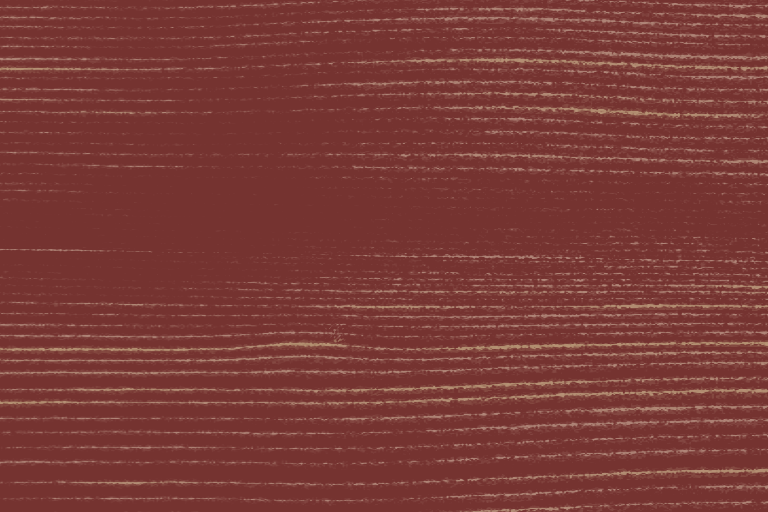
Reproduce this texture procedurally as a WebGL 2 fragment shader.

```glsl
#version 300 es
precision highp float;
// Worn red paint on brushed timber: pale wood shows through along the grain.
// A warped height is turned into numbered grain lines of uneven spacing; each
// line has a crisp upper edge, a speckled lower edge and a faint dusty halo.

uniform vec2 u_resolution;
out vec4 fragColor;

const vec3 PAINT = vec3(0.46, 0.20, 0.19);
const vec3 PINK_WOOD = vec3(0.66, 0.49, 0.44);
const vec3 TAN_WOOD = vec3(0.69, 0.55, 0.43);
const vec2 KNOT = vec2(0.655, 0.347);

float hash(vec2 p) {
    vec3 q = fract(vec3(p.xyx) * 0.1031);
    q += dot(q, q.yzx + 33.33);
    return fract((q.x + q.y) * q.z);
}

float noise(vec2 p) {
    vec2 i = floor(p), f = fract(p);
    f = f * f * (3.0 - 2.0 * f);
    float low = mix(hash(i), hash(i + vec2(1, 0)), f.x);
    float high = mix(hash(i + vec2(0, 1)), hash(i + vec2(1, 1)), f.x);
    return mix(low, high, f.y);
}

// Soft elliptical spot, 1 at its centre
float spot(vec2 p, vec2 centre, vec2 size) {
    vec2 d = (p - centre) / size;
    return exp(-dot(d, d));
}

// Slow rise and fall of the grain across the board
float grainRise(vec2 p) {
    float lower = 0.026 * smoothstep(0.6, 1.5, p.x);
    float arch = 0.016 * exp(-pow((p.x - 0.95) / 0.4, 2.0));
    float upper = mix(-0.015 * p.x, arch, smoothstep(0.6, 0.9, p.y));
    float bend = 0.014 * spot(p, vec2(0.60, 0.33), vec2(0.13, 0.05));
    float sway = 0.006 * (noise(p * vec2(3.0, 4.0) + 11.0) - 0.5);
    return mix(lower, upper, smoothstep(0.25, 0.5, p.y)) + bend + sway;
}

// Grain lines counted from the bottom, closest together at mid height
float lineCount(float y) {
    return 30.0 * y + 11.0 * y * y + 4.3 * tanh(10.0 * (y - 0.52)) + 10.0;
}

float lineDensity(float y) {
    float t = tanh(10.0 * (y - 0.52));
    return 30.0 + 22.0 * y + 43.0 * (1.0 - t * t);
}

// How far the paint has worn away in each part of the board
float wearAmount(vec2 p) {
    float wear = 0.95 - 0.62 * exp(-pow((p.y - 0.55) / 0.10, 2.0));
    wear -= 0.15 * smoothstep(0.85, 0.75, p.y) * smoothstep(0.5, 0.6, p.y);
    wear -= 0.30 * exp(-pow((p.x - 0.52) / 0.28, 2.0)) * smoothstep(0.35, 0.65, p.y);
    wear -= 0.28 * smoothstep(0.7, 0.2, p.x) * exp(-pow((p.y - 0.46) / 0.06, 2.0));
    wear -= 0.15 * smoothstep(0.15, 0.0, p.y);
    return wear + 0.08 * smoothstep(0.8, 1.4, p.x);
}

float speckleNoise(vec2 p) {
    float fine = noise(p * vec2(270.0, 410.0));
    float coarse = noise(p * vec2(110.0, 240.0) + 37.0);
    return mix(coarse, fine, 0.6) - 0.5;
}

// Bare wood near one line; offset is the height above it
float streak(float offset, float strength, float grit, float spread, float tail) {
    float edge = max(0.0021, 1.0 / u_resolution.y) * spread;
    float fade = offset > 0.0 ? offset / edge : -offset / (tail * spread);
    return smoothstep(0.0, 1.1, strength - fade + grit);
}

void main() {
    vec2 p = gl_FragCoord.xy / u_resolution.y;
    float speckle = speckleNoise(p);
    float rightward = smoothstep(0.2, 1.1, p.x);
    float grit = speckle * mix(1.2, 2.0, rightward);
    float tail = mix(0.0032, 0.0048, rightward);

    // Grain lines
    float y = p.y - grainRise(p);
    float count = lineCount(y);
    float id = floor(count);
    float weight = hash(vec2(id, 3.0));
    float centre = 0.55 + 0.3 * (hash(vec2(id, 8.0)) - 0.5);
    float wobble = 0.0016 * (noise(vec2(p.x * 18.0, id * 7.3)) - 0.5);
    float offset = (fract(count) - centre) / lineDensity(y) + wobble;
    float along = noise(vec2(p.x * 4.0, id * 5.7 + 20.0)) - 0.5;
    float amount = wearAmount(p) * (0.68 + 0.32 * weight) + 0.45 * along;
    amount += 0.5 * spot(p, vec2(0.60, 0.333), vec2(0.06, 0.014));
    float strength = mix(-0.5, 1.3, amount);
    float bare = streak(offset, strength, grit, 1.0, tail);

    // Faint dust of half-worn paint beside each line
    float dust = streak(offset, strength + 0.2, 1.4 * grit, 2.2, tail);
    bare = max(bare, 0.24 * dust);

    // One long hairline crack through the quiet band
    float crackY = 0.512 - 0.015 * p.x + 0.003 * (noise(vec2(p.x * 9.0, 2.0)) - 0.5);
    float open = max(smoothstep(0.32, 0.1, p.x), smoothstep(0.5, 1.0, p.x));
    float crackStrength = 0.25 + 0.65 * open + 0.6 * (noise(vec2(p.x * 7.0, 61.0)) - 0.5);
    bare = max(bare, streak(p.y - crackY, crackStrength, grit, 1.0, 0.003));

    // Splintered flecks round a small knot
    vec2 k = p - KNOT;
    float splinter = noise(vec2(k.x + k.y, k.y - k.x) * vec2(150.0, 260.0) + 90.0) - 0.5;
    float fleck = spot(p, KNOT, vec2(0.024, 0.028)) - 0.7 + 1.2 * splinter;
    bare = max(bare, 0.7 * smoothstep(0.0, 0.6, fleck));

    // Heavily worn lines turn from pink to tan
    float tanning = smoothstep(0.65, 1.1, amount) * smoothstep(0.4, 0.9, weight);
    vec3 wood = mix(PINK_WOOD, TAN_WOOD, tanning) + 0.08 * speckle;
    fragColor = vec4(mix(PAINT, wood, bare), 1.0);
}
```
